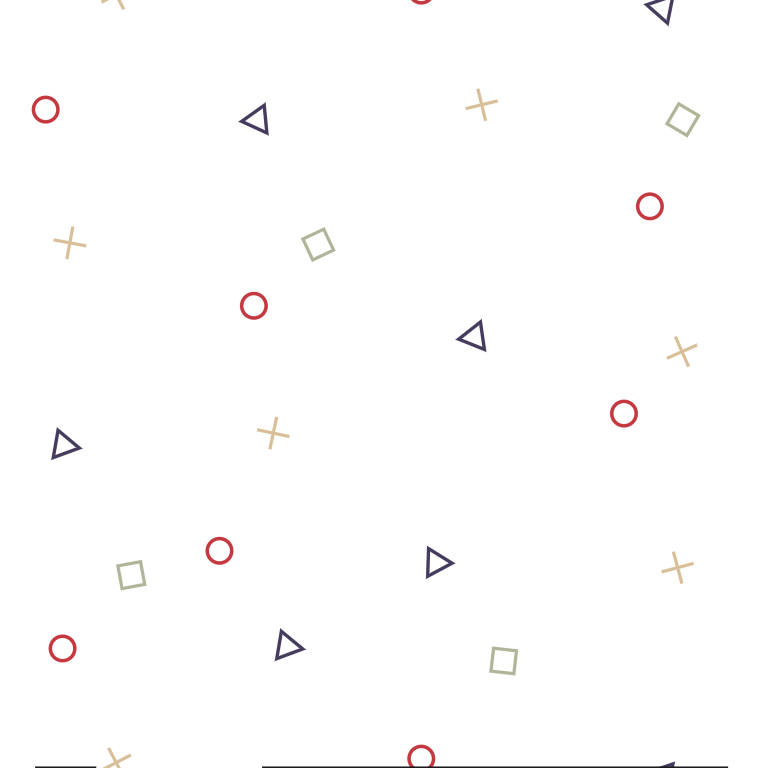
A Shadertoy shader for this pattern:

```glsl
// Sparse confetti of small outlined circles, triangles, crosses and squares on white.
// Marks follow a jittered low-discrepancy sequence that wraps at the canvas edges;
// each is a signed distance function, tilted at random and drawn as a thin stroke.

float hash(vec2 p) {
    return fract(sin(dot(p, vec2(127.1, 311.7))) * 43758.5453);
}

mat2 rotation(float angle) {
    float c = cos(angle), s = sin(angle);
    return mat2(c, -s, s, c);
}

float ring(vec2 p) {
    return abs(length(p) - 0.0159) - 0.0023;
}

float triangle(vec2 p) {
    float edge = max(-p.y, abs(p.x) * 0.866 + p.y * 0.5);
    return abs(edge - 0.0104) - 0.0022;
}

float cross4(vec2 p) {
    p = abs(p);
    return max(max(p.x, p.y) - 0.0215, min(p.x, p.y) - 0.0021);
}

float square(vec2 p) {
    p = abs(p);
    return abs(max(p.x, p.y) - 0.0150) - 0.0021;
}

// Coverage of a shape with an edge about one pixel wide
float coverage(float dist) {
    float pixel = 1.0 / iResolution.y;
    return 1.0 - smoothstep(-0.7 * pixel, 0.7 * pixel, dist);
}

void mainImage(out vec4 fragColor, in vec2 fragCoord) {
    vec2 uv = fragCoord / iResolution.xy;
    vec2 aspect = vec2(iResolution.x / iResolution.y, 1.0);
    vec3 color = vec3(1.0);

    // Scattered marks: 7 rings, 6 triangles, 6 crosses, 4 squares
    for (int i = 0; i < 23; i++) {
        float id = float(i);
        vec2 jitter = vec2(hash(vec2(id, 1.0)), hash(vec2(id, 2.0))) - 0.5;
        vec2 center = fract(0.3 + id * vec2(0.7549, 0.5698) + 0.05 * jitter);
        vec2 offset = uv - center;
        offset = (offset - round(offset)) * aspect;

        // Triangles point mostly sideways, the others tilt freely
        bool isTriangle = i >= 7 && i < 13;
        float tilt = (hash(vec2(id, 3.0)) - 0.5) * (isTriangle ? 0.4 : 1.2);
        float facing = 1.5708 + 3.1416 * floor(2.0 * hash(vec2(id, 4.0)));
        vec2 p = rotation(facing + tilt) * offset;

        float dist;
        vec3 ink;
        if (i < 7) {
            dist = ring(p);
            ink = vec3(0.77, 0.22, 0.25);
        } else if (isTriangle) {
            dist = triangle(p);
            ink = vec3(0.27, 0.23, 0.36);
        } else if (i < 19) {
            dist = cross4(p);
            ink = vec3(0.85, 0.75, 0.60);
        } else {
            dist = square(p);
            ink = vec3(0.69, 0.71, 0.60);
        }
        color = mix(color, ink, coverage(dist));
    }

    // Two dark hairlines along the bottom edge
    float span = min(abs(uv.x - 0.086) - 0.040, abs(uv.x - 0.648) - 0.305);
    color = mix(color, vec3(0.10, 0.10, 0.12), coverage(max(span, uv.y - 0.002)));

    fragColor = vec4(color, 1.0);
}
```
